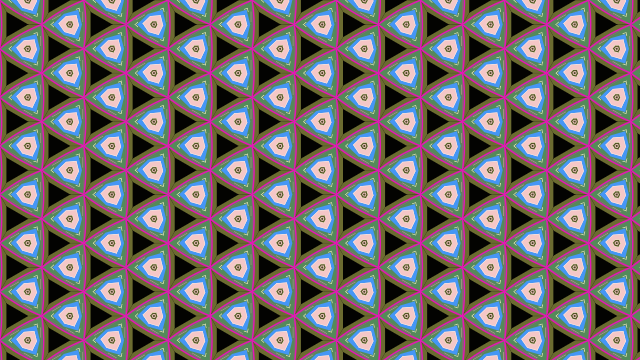
This pattern is drawn by a Shadertoy shader. Its source:

```glsl
// Triangular tiling: bright cells hold nested kite-sided hexagons (blue, pink, core),
// dark cells hold a black triangle, and bowed magenta lines join the lattice nodes.
// Each point is reduced to one cell, then folded by its three-fold symmetry.

#define SIDE 0.13495                   // cell edge, in canvas heights
#define NODE vec2(-0.0717, 0.0271)     // one lattice node, from the canvas centre
#define LINE_HALF 0.015                // half width of the magenta lines
#define BOW 0.04                       // outward bulge of those lines
#define BLACK_INRADIUS 0.15
#define GREEN vec3(0.33, 0.54, 0.35)
#define OLIVE vec3(0.42, 0.42, 0.19)
#define BLUE vec3(0.27, 0.59, 0.96)
#define PINK vec3(0.96, 0.78, 0.78)
#define MAGENTA vec3(0.90, 0.08, 0.72)
#define MAUVE vec3(0.58, 0.38, 0.45)
#define PALE vec3(0.93, 0.91, 0.76)

const float ROOT3 = 1.7320508;
const float INRADIUS = ROOT3 / 6.0;

// Distance along the nearest edge normal, and position along that edge
vec2 foldThree(vec2 q) {
    float s = q.y < 0.0 ? -1.0 : 1.0;
    vec2 slant = vec2(-0.5, 0.5 * ROOT3 * s);
    vec2 n = dot(q, slant) > q.x ? slant : vec2(1.0, 0.0);
    return vec2(dot(q, n), dot(q, vec2(-n.y, n.x)));
}

// Hexagon whose radii alternate between cell corners and edge middles
float kiteHexagon(vec2 f, float corner, float middle) {
    vec2 n = normalize(vec2(0.5 * ROOT3 * corner, middle - 0.5 * corner));
    return dot(vec2(f.x - middle, abs(f.y)), n);
}

vec2 rotate(vec2 q, float a) {
    float c = cos(a), s = sin(a);
    return vec2(c * q.x - s * q.y, s * q.x + c * q.y);
}

// Antialiased coverage of a signed distance
float cover(float d, float px) {
    return clamp(0.5 - d / px, 0.0, 1.0);
}

void mainImage(out vec4 fragColor, in vec2 fragCoord) {
    float px = 1.0 / (iResolution.y * SIDE);
    vec2 p = ((fragCoord - 0.5 * iResolution.xy) / iResolution.y - NODE) / SIDE;

    // Lattice coordinates and cell type
    vec2 cell = fract(vec2(p.x / ROOT3 + p.y, p.x / ROOT3 - p.y));
    bool bright = cell.x + cell.y < 1.0;
    vec2 local = vec2(0.5 * ROOT3 * (cell.x + cell.y), 0.5 * (cell.x - cell.y));
    vec2 q = bright ? local - vec2(1.0 / ROOT3, 0.0) : vec2(2.0 / ROOT3, 0.0) - local;
    vec2 f = foldThree(q);

    // Signed distances to the straight edge and its bowed line
    float edge = (INRADIUS - f.x) * (bright ? 1.0 : -1.0);
    float bowed = edge + BOW * (1.0 - 4.0 * f.y * f.y);
    vec3 col = mix(OLIVE, GREEN, cover(-bowed, px));

    if (bright) {
        // Blue body with pale corner chevrons
        float chevron = max(abs(kiteHexagon(f, 0.385, 0.265)) - 0.006, 0.265 - abs(f.y));
        col = mix(col, PALE, cover(chevron, px));
        col = mix(col, BLUE, cover(kiteHexagon(f, 0.35, 0.25), px));

        // Slightly turned pink hexagon with a light rim
        vec2 turned = foldThree(rotate(q, 0.10));
        float pink = kiteHexagon(turned, 0.235, 0.190);
        col = mix(col, PINK, cover(pink, px));
        col = mix(col, vec3(0.98, 0.91, 0.89), cover(abs(pink + 0.006) - 0.005, px));

        // Core rings
        col = mix(col, PALE, cover(kiteHexagon(turned, 0.092, 0.083), px));
        col = mix(col, OLIVE * 0.8, cover(kiteHexagon(turned, 0.080, 0.070), px));
        col = mix(col, PINK, cover(kiteHexagon(turned, 0.047, 0.042), px));
        col = mix(col, OLIVE * 0.7, cover(kiteHexagon(turned, 0.025, 0.022), px));

        // Pale dash beside one half of each edge
        float dash = max(abs(edge - 0.022) - 0.006, abs(f.y - 0.16) - 0.10);
        col = mix(col, mix(MAUVE, PALE, 0.4), cover(dash, px));
    } else {
        // Dark mitre seams and the black triangle
        float seam = 0.5 * (ROOT3 * f.x - abs(f.y)) - 0.004;
        col = mix(col, OLIVE * 0.5, 0.7 * cover(seam, px));
        col = mix(col, vec3(0.01, 0.01, 0.005), cover(f.x - BLACK_INRADIUS, px));
    }

    // Thin straight chord, then the bowed line
    col = mix(col, MAUVE, cover(abs(edge) - 0.006, px));
    col = mix(col, MAGENTA, cover(abs(bowed) - LINE_HALF, px));
    fragColor = vec4(col, 1.0);
}
```
